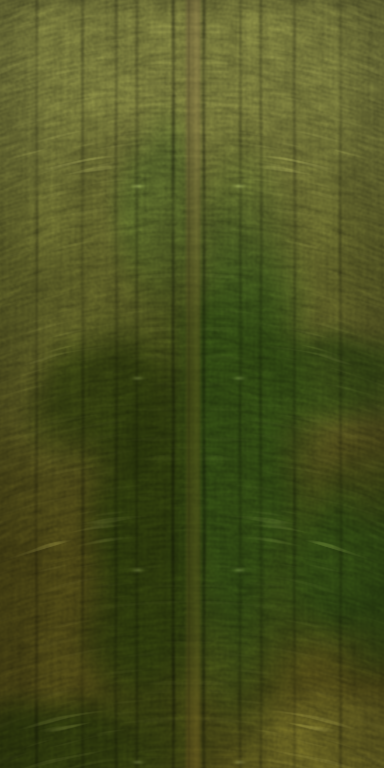
A Shadertoy shader for this texture:

```glsl
const float AXIS = 0.491;
const float BANDS = 4.0;

vec2 hashGradient(vec2 cell) {
    vec3 h = fract(cell.xyx * vec3(0.1031, 0.1030, 0.0973));
    h += dot(h, h.yzx + 33.33);
    return fract((h.xx + h.yz) * h.zy) * 2.0 - 1.0;
}

float gradientNoise(vec2 p) {
    vec2 i = floor(p), f = fract(p);
    vec2 u = f * f * f * (f * (f * 6.0 - 15.0) + 10.0);
    vec2 e = vec2(0.0, 1.0);
    float a = dot(hashGradient(i), f);
    float b = dot(hashGradient(i + e.yx), f - e.yx);
    float c = dot(hashGradient(i + e.xy), f - e.xy);
    float d = dot(hashGradient(i + e.yy), f - e.yy);
    return mix(mix(a, b, u.x), mix(c, d, u.x), u.y);
}

float softEllipse(vec2 p, vec2 center, vec2 radius) {
    return 1.0 - smoothstep(0.45, 1.35, length((p - center) / radius));
}

float softLine(float x, float center, float width) {
    float d = (x - center) / width;
    return exp(-d * d);
}

float join(float a, float b) {
    return 1.0 - (1.0 - a) * (1.0 - b);
}

// Coverage of the deep green patches over the olive ground
float greenMask(vec2 p) {
    float m = softEllipse(p, vec2(0.62, 0.41), vec2(0.19, 0.34));
    m = join(m, softEllipse(p, vec2(0.39, 0.30), vec2(0.16, 0.27)));
    m = join(m, 0.8 * softEllipse(p, vec2(0.27, 0.48), vec2(0.18, 0.09)));
    m = join(m, softEllipse(p, vec2(0.95, 0.26), vec2(0.26, 0.12)));
    m = join(m, 0.75 * softEllipse(p, vec2(0.86, 0.51), vec2(0.26, 0.06)));
    m = join(m, 0.9 * softEllipse(p, vec2(0.12, 0.02), vec2(0.38, 0.07)));
    return join(m, 0.5 * softEllipse(p, vec2(0.42, 0.72), vec2(0.10, 0.13)));
}

vec3 oliveGround(vec2 p) {
    vec3 c = mix(vec3(0.29, 0.27, 0.08), vec3(0.36, 0.37, 0.15), smoothstep(0.25, 0.65, p.y));
    c = mix(c, vec3(0.46, 0.47, 0.23), smoothstep(0.60, 0.92, p.y));
    float warmCorner = softEllipse(p, vec2(0.90, 0.02), vec2(0.28, 0.08));
    return mix(c, vec3(0.40, 0.38, 0.13), 0.9 * warmCorner);
}

vec3 greenGround(vec2 p) {
    vec3 c = mix(vec3(0.17, 0.22, 0.045), vec3(0.185, 0.28, 0.07), smoothstep(0.42, 0.56, p.x));
    return mix(c, vec3(0.27, 0.38, 0.14), smoothstep(0.52, 0.80, p.y));
}

vec3 ribColour(float y) {
    vec3 c = mix(vec3(0.37, 0.32, 0.11), vec3(0.28, 0.29, 0.09), smoothstep(0.0, 0.22, y));
    return mix(c, vec3(0.48, 0.43, 0.25), smoothstep(0.45, 0.95, y));
}

// Dark parallel veins mirrored about the axis
float veinShade(float side, float y) {
    float offsets[5] = float[5](0.040, 0.135, 0.189, 0.276, 0.396);
    float shade = 0.0;
    for (int i = 0; i < 5; i++) {
        float wobble = 0.003 * gradientNoise(vec2(y * 5.0, float(i) * 7.3));
        float strength = i == 0 ? 0.30 : 0.19;
        shade += strength * softLine(side, offsets[i] + wobble, 0.0055);
    }
    return shade * (0.85 + 0.5 * gradientNoise(vec2(side * 9.0, y * 14.0)));
}

// Fine cross fibres that droop away from the axis
float fibres(float side, float level) {
    float broad = gradientNoise(vec2(side * 9.0, level * 85.0));
    float fine = gradientNoise(vec2(side * 22.0 + 5.0, level * 190.0));
    return 0.45 * broad + 0.8 * fine;
}

float brightStreaks(float side, float level) {
    float thread = smoothstep(0.12, 0.5, gradientNoise(vec2(side * 7.0 + 3.0, level * 150.0)));
    float band = softLine(fract(level * BANDS), 0.25, 0.13);
    float reach = smoothstep(0.12, 0.25, side) * (1.0 - smoothstep(0.36, 0.48, side));
    return thread * (0.2 + 0.8 * band * reach);
}

float paleFlecks(float side, float y) {
    float rowOffset = (fract(y * BANDS + 0.47) - 0.5) / BANDS;
    return softLine(side, 0.132, 0.013) * softLine(rowOffset, 0.0, 0.0025);
}

void mainImage(out vec4 fragColor, in vec2 fragCoord) {
    vec2 uv = fragCoord / iResolution.xy;
    float side = abs(uv.x - AXIS);
    float level = uv.y + 0.17 * side * side;

    // Cloudy patches with gently broken borders
    vec2 drift = vec2(gradientNoise(uv * vec2(5.0, 9.0)), gradientNoise(uv * vec2(6.0, 11.0) + 19.0));
    vec2 p = uv + drift * vec2(0.06, 0.035);
    vec3 colour = mix(oliveGround(p), greenGround(p), greenMask(p));
    colour *= 1.0 + 0.14 * gradientNoise(uv * vec2(7.0, 12.0) + 41.0);

    // Central rib
    float rib = smoothstep(0.026, 0.012, abs(uv.x - 0.503));
    colour = mix(colour, ribColour(uv.y), 0.65 * rib);
    colour *= 1.0 + 0.10 * softLine(uv.x, 0.511, 0.007) - 0.10 * softLine(uv.x, 0.492, 0.004);

    // Woven surface
    float weave = mix(1.0, 0.45, rib);
    float upright = gradientNoise(vec2(uv.x * 85.0, uv.y * 9.0));
    float grain = gradientNoise(uv * vec2(110.0, 220.0));
    colour *= 1.0 + weave * (0.27 * fibres(side, level) + 0.09 * upright + 0.10 * grain);
    colour *= 1.0 - veinShade(side, uv.y);
    colour += weave * vec3(0.11, 0.11, 0.07) * brightStreaks(side, level);
    colour += vec3(0.14, 0.15, 0.10) * paleFlecks(side, uv.y);

    // Dim outer edges
    colour *= 1.0 - 0.15 * smoothstep(0.34, 0.52, side);
    colour *= 1.0 - 0.12 * smoothstep(0.97, 1.0, uv.y);
    fragColor = vec4(clamp(colour, 0.0, 1.0), 1.0);
}
```
